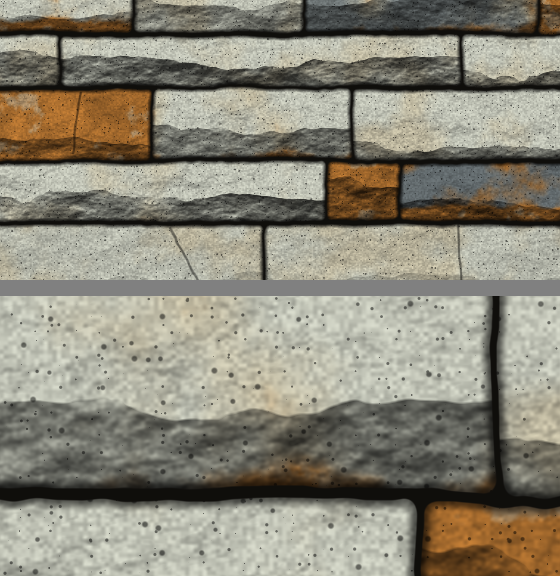
Top, the full canvas; bottom, a detail of the centre.
A Shadertoy shader for this texture:

```glsl
const vec3 GAP = vec3(0.06, 0.055, 0.045);
const vec3 PALE = vec3(0.72, 0.73, 0.68);
const vec3 CREAM = vec3(0.72, 0.68, 0.57);
const vec3 RUST = vec3(0.62, 0.40, 0.17);
const vec3 SLATE = vec3(0.37, 0.40, 0.41);

// Courses from top to bottom: edges, inner joints, chipping and stains per stone
const float COURSE[6] = float[6](1.12, 0.878, 0.687, 0.424, 0.208, -0.08);
const vec3 JOINTS[5] = vec3[5](vec3(0.480, 1.088, 1.922), vec3(0.214, 1.646, 9.0),
    vec3(0.543, 1.257, 9.0), vec3(1.167, 1.431, 9.0), vec3(0.945, 9.0, 9.0));
const float CHIP[5] = float[5](0.7, 1.0, 0.85, 0.9, 0.25);
const vec4 RUSTING[5] = vec4[5](vec4(0.35, 0.0, 0.2, 1.0), vec4(0.0),
    vec4(1.0, 0.2, 0.0, 0.0), vec4(0.1, 1.0, 0.5, 0.0), vec4(0.0));
const vec4 SLATING[5] = vec4[5](vec4(0.0, 0.0, 0.85, 0.0), vec4(0.0),
    vec4(0.0), vec4(0.0, 0.0, 1.0, 0.0), vec4(0.0));

float hash(vec2 p) {
    vec3 h = fract(vec3(p.xyx) * 0.1031);
    h += dot(h, h.yzx + 33.33);
    return fract((h.x + h.y) * h.z);
}

float noise(vec2 p) {
    vec2 i = floor(p), f = fract(p);
    f = f * f * (3.0 - 2.0 * f);
    return mix(mix(hash(i), hash(i + vec2(1, 0)), f.x),
               mix(hash(i + vec2(0, 1)), hash(i + vec2(1, 1)), f.x), f.y);
}

float fbm(vec2 p) {
    float sum = 0.0, amp = 0.5;
    for (int i = 0; i < 5; i++) {
        sum += amp * noise(p);
        p = mat2(0.8, -0.6, 0.6, 0.8) * p * 2.03 + 7.1;
        amp *= 0.5;
    }
    return sum;
}

float roundBox(vec2 p, vec2 lo, vec2 hi, float r) {
    vec2 q = abs(p - 0.5 * (lo + hi)) - 0.5 * (hi - lo) + r;
    return length(max(q, 0.0)) + min(max(q.x, q.y), 0.0) - r;
}

float segment(vec2 p, vec2 a, vec2 b) {
    vec2 ab = b - a;
    return length(p - a - ab * clamp(dot(p - a, ab) / dot(ab, ab), 0.0, 1.0));
}

// Split face: a ragged ridge over a steeper broken underside
float relief(vec2 p, float ridge, float chip, float seed) {
    vec2 s = p + seed * 37.0;
    float t = p.y - ridge + 0.13 * (fbm(s * vec2(4.0, 6.0)) - 0.5);
    float face = min(-0.2 * t, 0.55 * t) * chip;
    return face + mix(0.008, 0.02, chip) * fbm(s * vec2(9.0, 12.0));
}

// Small dark holes scattered on a jittered grid
float pits(vec2 p, float scale) {
    vec2 cell = floor(p * scale);
    vec2 centre = 0.3 + 0.4 * vec2(hash(cell), hash(cell + 19.0));
    float size = 0.28 * smoothstep(0.8, 1.0, hash(cell + 53.0));
    return 1.0 - smoothstep(size * 0.4, size + 0.01, length(fract(p * scale) - centre));
}

void mainImage(out vec4 fragColor, in vec2 fragCoord) {
    vec2 p = fragCoord / iResolution.y;
    float pixel = 1.0 / iResolution.y;

    // Worn outline
    vec2 q = p + 0.012 * (vec2(noise(p * 7.0), noise(p * 7.0 + 40.0)) - 0.5)
               + 0.005 * (vec2(noise(p * 38.0), noise(p * 38.0 + 80.0)) - 0.5);

    // Find the stone
    int row = 0, col = 0;
    for (int i = 1; i < 5; i++) if (q.y < COURSE[i]) row = i;
    vec2 lo = vec2(-0.2, COURSE[row + 1]), hi = vec2(2.2, COURSE[row]);
    for (int i = 0; i < 3; i++) {
        float joint = JOINTS[row][i];
        if (q.x > joint) { lo.x = joint; col = i + 1; }
        else hi.x = min(hi.x, joint);
    }
    float seed = hash(vec2(row, col) + 3.7);
    lo += vec2(0.004, 0.003 + 0.008 * seed);
    hi -= vec2(0.004, 0.002 + 0.009 * fract(seed * 7.3));
    float d = roundBox(q, lo, hi, 0.018);

    // Relief lit from above
    float ridge = mix(lo.y, hi.y, mix(0.25, 0.6, fract(seed * 13.7)));
    float chip = CHIP[row], e = 0.003;
    float h = relief(p, ridge, chip, seed);
    vec2 slope = vec2(relief(p + vec2(e, 0), ridge, chip, seed),
                      relief(p + vec2(0, e), ridge, chip, seed)) - h;
    vec3 normal = normalize(vec3(-slope / e, 1.0));
    float light = 0.3 + dot(normal, normalize(vec3(-0.25, 0.72, 0.65)));
    light = clamp(light, 0.25, 1.06);

    // Mineral colour and stains
    float patches = fbm(p * 6.0 + seed * 50.0);
    float foot = 1.0 - smoothstep(0.0, 0.06, q.y - lo.y);
    float rust = RUSTING[row][col] * (1.0 + 1.5 * foot);
    vec3 stone = mix(PALE, CREAM, smoothstep(0.4, 0.75, patches) * 0.7);
    stone = mix(stone, SLATE, SLATING[row][col] * smoothstep(0.2, 0.55, 1.0 - patches));
    vec3 ochre = RUST * mix(0.7, 1.25, fbm(p * 14.0));
    ochre = mix(ochre, PALE, 0.45 * smoothstep(0.58, 0.75, fbm(p * 17.0 + 9.0)));
    stone = mix(stone, ochre, smoothstep(-0.12, 0.12, patches + rust - 1.0));
    stone *= 0.88 + 0.24 * noise(p * 190.0);
    stone *= 1.0 - 0.5 * max(pits(p, 60.0), pits(p + 5.0, 105.0));

    // Splits within stones
    float split = min(segment(q, vec2(0.61, 0.19), vec2(0.71, -0.02)),
                  min(segment(q, vec2(1.64, 0.195), vec2(1.648, -0.02)),
                      segment(q, vec2(0.285, 0.67), vec2(0.26, 0.45))));
    stone *= mix(0.55, 1.0, smoothstep(0.001, 0.007, split));

    // Shaded rims and open joints
    float rim = mix(0.4, 1.0, smoothstep(0.0, 0.014, -d));
    vec3 colour = mix(stone * light * rim, GAP, smoothstep(-pixel, pixel, d));
    fragColor = vec4(colour, 1.0);
}
```
